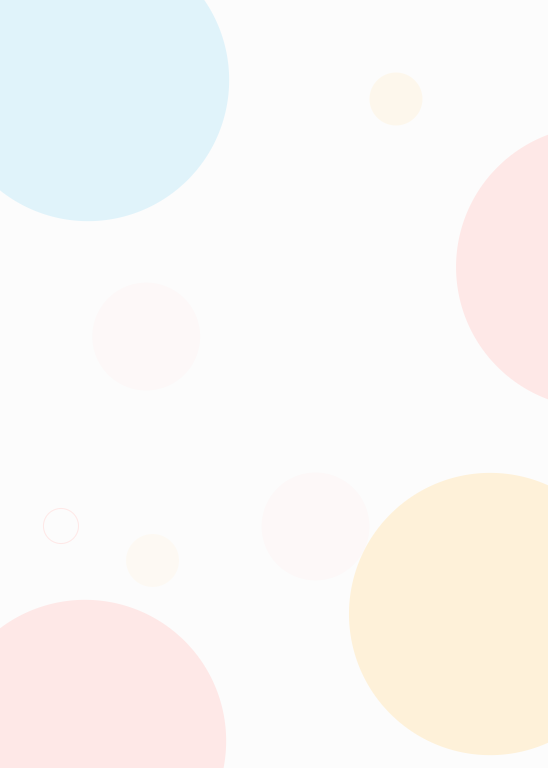
Write a WebGL 1 fragment shader that draws this background.

```glsl
precision highp float;

uniform vec2 u_resolution;

#define PAPER vec3(0.989, 0.989, 0.989)
#define PINK vec3(0.996, 0.910, 0.906)
#define YELLOW vec3(0.996, 0.945, 0.850)
#define BLUE vec3(0.880, 0.953, 0.982)
#define BIG_RADIUS 0.1838
#define MEDIUM_RADIUS 0.0703
#define SMALL_RADIUS 0.0345
#define RING_RADIUS 0.0228
#define RING_WIDTH 0.0014

// Coverage of a shape from its signed distance, softened over one pixel
float coverage(float dist) {
  return clamp(0.5 - dist * u_resolution.y, 0.0, 1.0);
}

float disc(vec2 p, vec2 center, float radius) {
  return coverage(length(p - center) - radius);
}

// A thin line keeps its weight when narrower than a pixel
float ring(vec2 p, vec2 center, float radius, float width) {
  float dist = length(p - center) - radius;
  return coverage(dist - 0.5 * width) - coverage(dist + 0.5 * width);
}

void main() {
  // Canvas height is one unit
  vec2 p = gl_FragCoord.xy / u_resolution.y;
  vec3 color = PAPER;

  // Faint medium and small discs
  color = mix(color, PINK, 0.20 * disc(p, vec2(0.1904, 0.5618), MEDIUM_RADIUS));
  color = mix(color, PINK, 0.20 * disc(p, vec2(0.4108, 0.3145), MEDIUM_RADIUS));
  color = mix(color, YELLOW, 0.45 * disc(p, vec2(0.5156, 0.8711), SMALL_RADIUS));
  color = mix(color, YELLOW, 0.25 * disc(p, vec2(0.1986, 0.2702), SMALL_RADIUS));

  // Outlined circle
  color = mix(color, PINK, ring(p, vec2(0.0794, 0.3151), RING_RADIUS, RING_WIDTH));

  // Large discs around the borders
  color = mix(color, BLUE, disc(p, vec2(0.1146, 0.8958), BIG_RADIUS));
  color = mix(color, PINK, disc(p, vec2(0.7776, 0.6523), BIG_RADIUS));
  color = mix(color, YELLOW, disc(p, vec2(0.6382, 0.2005), BIG_RADIUS));
  color = mix(color, PINK, disc(p, vec2(0.1107, 0.0352), BIG_RADIUS));

  gl_FragColor = vec4(color, 1.0);
}
```
